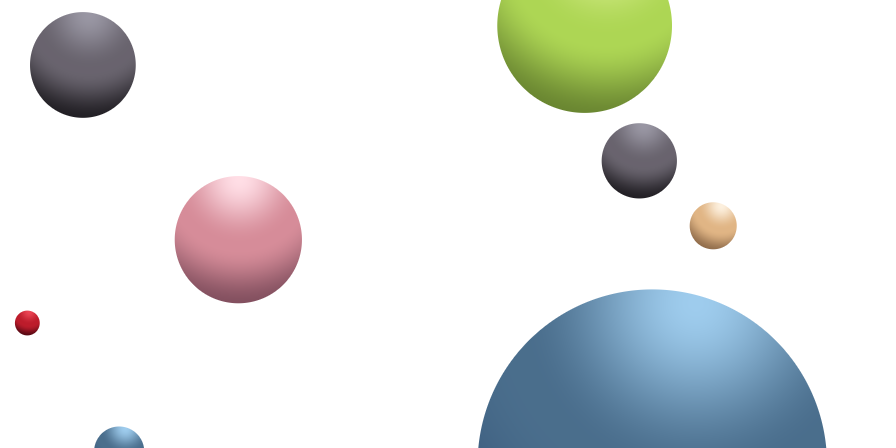
Write a WebGL 2 fragment shader that draws this background.

```glsl
#version 300 es
precision highp float;

uniform vec2 u_resolution;
out vec4 fragColor;

// Shading of a ball: three colours and the highlight offset in ball radii
struct Material {
    vec3 light;
    vec3 body;
    vec3 shade;
    vec2 highlight;
};

const vec3 BACKGROUND = vec3(1.0);

// Distances from the highlight, in ball radii
const float BODY_START = 1.0;
const float SHADE_START = 1.1;
const float SHADE_END = 2.0;

const Material SLATE = Material(vec3(0.60, 0.59, 0.64), vec3(0.41, 0.39, 0.43),
                                vec3(0.13, 0.12, 0.14), vec2(0.12, 0.95));
const Material LIME  = Material(vec3(0.88, 0.95, 0.60), vec3(0.68, 0.84, 0.33),
                                vec3(0.41, 0.52, 0.19), vec2(0.25, 0.90));
const Material ROSE  = Material(vec3(1.00, 0.87, 0.90), vec3(0.84, 0.55, 0.60),
                                vec3(0.51, 0.31, 0.37), vec2(0.02, 0.95));
const Material SAND  = Material(vec3(0.99, 0.94, 0.87), vec3(0.88, 0.71, 0.52),
                                vec3(0.56, 0.42, 0.29), vec2(0.35, 0.85));
const Material RUBY  = Material(vec3(0.92, 0.27, 0.33), vec3(0.74, 0.11, 0.17),
                                vec3(0.32, 0.03, 0.07), vec2(0.15, 0.90));
const Material AZURE = Material(vec3(0.62, 0.80, 0.93), vec3(0.29, 0.43, 0.55),
                                vec3(0.20, 0.32, 0.46), vec2(0.25, 0.92));

const Material MATERIALS[6] = Material[6](SLATE, LIME, ROSE, SAND, RUBY, AZURE);

// Balls as centre and radius, in canvas heights
const int BALL_COUNT = 8;
const vec3 BALLS[BALL_COUNT] = vec3[BALL_COUNT](
    vec3(0.185, 0.855, 0.118), vec3(1.305, 0.943, 0.195),
    vec3(1.427, 0.641, 0.084), vec3(0.532, 0.465, 0.142),
    vec3(1.592, 0.496, 0.0525), vec3(0.061, 0.279, 0.0277),
    vec3(0.266, -0.008, 0.056), vec3(1.456, -0.036, 0.390));
const int BALL_MATERIAL[BALL_COUNT] = int[BALL_COUNT](0, 1, 0, 2, 3, 4, 5, 5);

// Radial falloff from the highlight through the body to the shaded rim
vec3 shadeBall(vec2 local, Material m) {
    float reach = length(local - m.highlight);
    vec3 color = mix(m.light, m.body, smoothstep(0.0, BODY_START, reach));
    return mix(color, m.shade, smoothstep(SHADE_START, SHADE_END, reach));
}

void main() {
    vec2 p = gl_FragCoord.xy / u_resolution.y;
    float pixel = 1.0 / u_resolution.y;
    vec3 color = BACKGROUND;

    for (int i = 0; i < BALL_COUNT; i++) {
        vec2 offset = p - BALLS[i].xy;
        float radius = BALLS[i].z;
        float edge = length(offset) - radius;
        float coverage = clamp(0.5 - edge / pixel, 0.0, 1.0);
        vec3 ball = shadeBall(offset / radius, MATERIALS[BALL_MATERIAL[i]]);
        color = mix(color, ball, coverage);
    }

    fragColor = vec4(color, 1.0);
}
```
